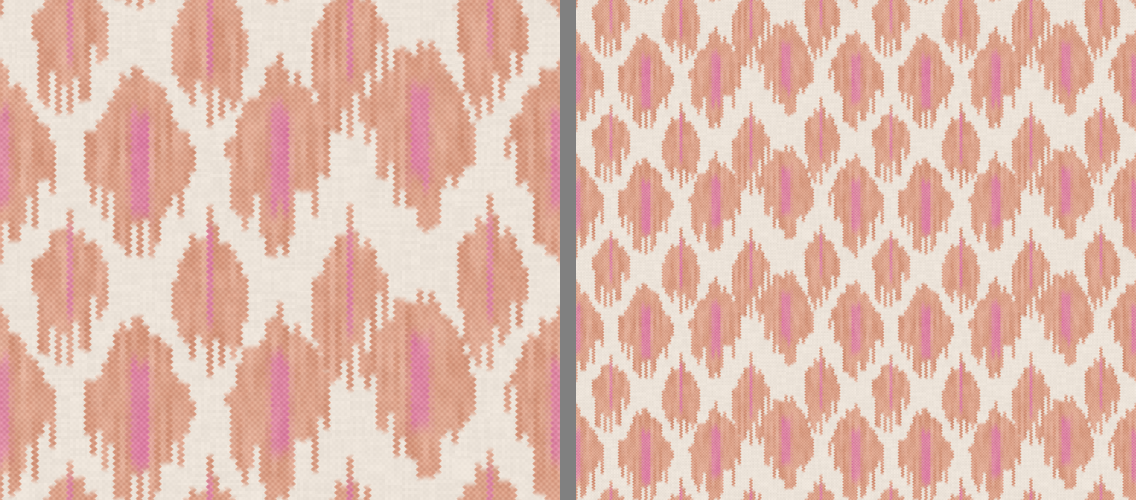
Left: one tile. Right: repeated 2 by 2.
A WebGL 2 fragment shader for this pattern:

```glsl
#version 300 es
precision highp float;

uniform vec2 u_resolution;
out vec4 fragColor;

const float TAU = 6.2831853;
const vec2 REPEATS = vec2(4.0, 2.0);
const float THREADS = 24.0;          // dyed threads per repeat
const vec2 WEAVE = vec2(96.0, 86.0); // weave periods over the canvas

const vec3 CREAM = vec3(0.925, 0.89, 0.85);
const vec3 ORANGE = vec3(0.825, 0.57, 0.465);
const vec3 PEACH = vec3(0.895, 0.68, 0.59);
const vec3 PINK = vec3(0.86, 0.47, 0.64);

// Heights of the motif centres in each column
const vec4 LARGE_CENTRES = vec4(0.370, 0.344, 0.370, 0.475);
const vec4 SMALL_CENTRES = vec4(0.857, 0.834, 0.819, 0.892);

struct Motif {
    float halfWidth; // in threads
    float top;
    float bottom;
    float spike;     // extra height of the middle thread
    float slitAt;    // thread that is always cut short below
    vec3 core;       // half width in threads, top, bottom
};

const Motif LARGE = Motif(9.5, 0.30, 0.31, 0.045, 5.0, vec3(1.8, 0.20, 0.20));
const Motif SMALL = Motif(6.6, 0.19, 0.29, 0.115, 1.0, vec3(0.5, 0.26, 0.14));

float hash(vec2 p) {
    vec3 q = fract(vec3(p.xyx) * vec3(0.1031, 0.1030, 0.0973));
    q += dot(q, q.yzx + 33.33);
    return fract((q.x + q.y) * q.z);
}

// Soft vertical span from -bottom to top
float span(float y, float top, float bottom, float soft) {
    return smoothstep(-soft, soft, top - y) * smoothstep(-soft, soft, y + bottom);
}

// Dye and core coverage of one thread, d threads from the motif's middle
vec2 motifThread(Motif m, float d, float y, float seed, float row) {
    float r = abs(d) / m.halfWidth;
    if (r >= 1.0) return vec2(0.0);
    float profile = 1.0 - pow(r, 1.8);
    float single = hash(vec2(d + 40.0, seed)) - 0.5;
    float pair = hash(vec2(floor(d * 0.5) + 40.0, seed + 7.3)) - 0.5;
    float wear = hash(vec2(d + 40.0, seed + 31.0 + 17.0 * row)) - 0.5;
    float skew = (hash(vec2(seed, 3.7)) - 0.5) * 0.012 * d;

    float isMiddle = 1.0 - step(0.5, abs(d));
    float isSlit = step(0.76, hash(vec2(d + 40.0, seed + 13.0)));
    isSlit = max(isSlit, 1.0 - step(0.5, abs(abs(d) - m.slitAt)));
    isSlit *= 1.0 - isMiddle;

    float top = 0.05 + m.top * profile + 0.06 * single + 0.05 * pair
              + 0.03 * wear + skew + m.spike * isMiddle;
    float bottom = 0.06 + m.bottom * profile + 0.10 * pair - 0.05 * single
                 + 0.03 * wear - skew - 0.13 * isSlit;
    float dye = span(y, top, bottom, 0.018);

    float core = 1.0 - smoothstep(m.core.x - 0.5, m.core.x + 0.5, abs(d));
    core *= span(y, m.core.y + 0.06 * single, m.core.z + 0.08 * wear, 0.045);
    return vec2(dye, core * dye);
}

// Finds the nearest motif of one family for a thread
vec2 motifField(Motif m, vec4 centres, float thread, float y, float shift, float seed) {
    float column = floor((thread - shift) / THREADS + 0.5);
    float d = thread - shift - column * THREADS;
    column = mod(column, REPEATS.x);
    float v = y * REPEATS.y - centres[int(column)];
    float row = floor(v + 0.5);
    return motifThread(m, d, v - row, seed + column * 5.0, mod(row, REPEATS.y));
}

vec3 threadColor(float thread, float y) {
    vec2 large = motifField(LARGE, LARGE_CENTRES, thread, y, 0.0, 2.0);
    vec2 small = motifField(SMALL, SMALL_CENTRES, thread, y, THREADS * 0.5, 57.0);
    vec2 cover = max(large, small);

    // Uneven dye along the thread
    float tone = hash(vec2(mod(thread, THREADS * REPEATS.x), 91.0));
    float streak = sin(TAU * (5.0 * y + tone)) + 0.6 * sin(TAU * (13.0 * y + 3.0 * tone));
    float fade = clamp(0.12 + 0.65 * tone + 0.16 * streak, 0.0, 1.0);
    vec3 dye = mix(ORANGE, PEACH, fade);
    dye = mix(dye, PINK, cover.y * (0.92 - 0.25 * fade));
    return mix(CREAM, dye, cover.x * (0.97 - 0.1 * fade));
}

void main() {
    vec2 uv = gl_FragCoord.xy / u_resolution;
    vec2 weave = sin(TAU * WEAVE * uv);

    // Threads meet along edges notched by the weft
    float t = uv.x * THREADS * REPEATS.x + 0.2 * weave.y;
    float first = floor(t);
    float soft = max(0.16, THREADS * REPEATS.x / u_resolution.x);
    float blend = smoothstep(0.5 - soft, 0.5 + soft, t - first);
    vec3 color = mix(threadColor(first, uv.y), threadColor(first + 1.0, uv.y), blend);

    // Woven grain, stronger on dyed cloth
    float dyed = smoothstep(0.02, 0.25, CREAM.g - color.g);
    float grain = weave.x * weave.y;
    color += grain * mix(vec3(0.012), vec3(0.035, 0.05, 0.05), dyed);

    // Slubs: short lighter or darker lengths of weft and warp
    float weft = hash(floor(uv * vec2(32.0, 172.0))) - 0.5;
    float warp = hash(floor(uv * vec2(192.0, 24.0)) + 211.0) - 0.5;
    color += 0.022 * weft + 0.018 * warp;

    fragColor = vec4(clamp(color, 0.0, 1.0), 1.0);
}
```
